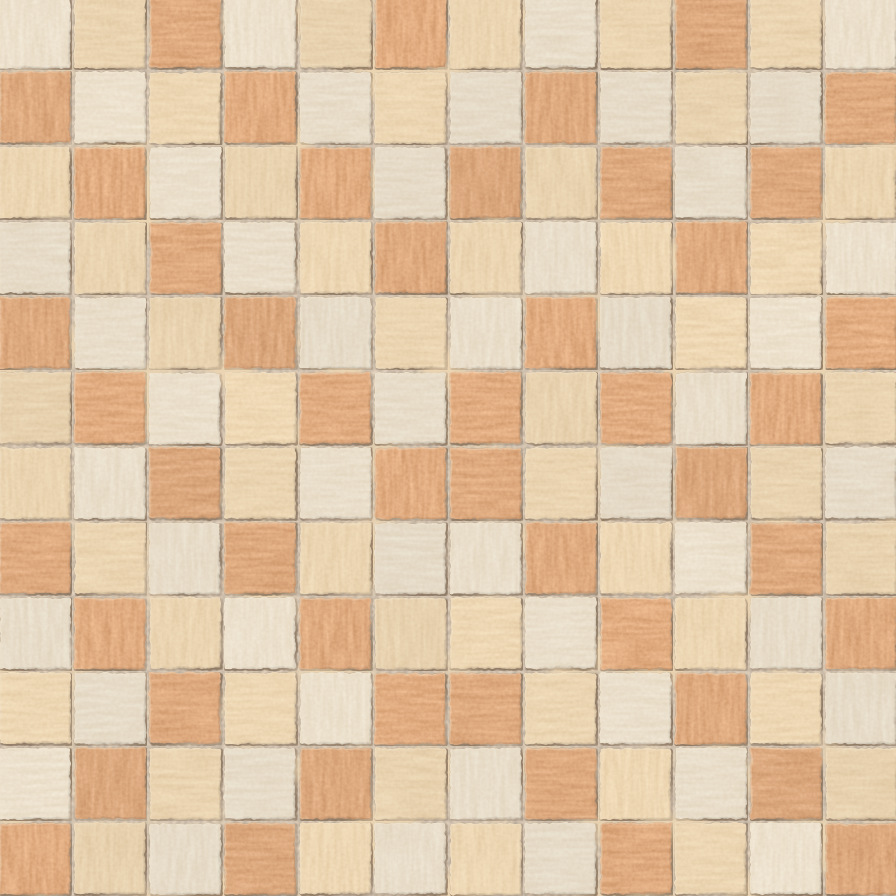
Give the GLSL for this pattern, as a Shadertoy shader.

```glsl
// Twelve by twelve mosaic of ivory, sand and terracotta tiles with brushed grain and thin grout.
#define TILES 11.93
#define GRID_SHIFT vec2(0.037, 0.068)
#define HALF_TILE 0.473
#define EDGE_WEAR 0.022
#define GRAIN 0.11
#define SPECKLE 0.07
#define SHADOW 0.75
#define IVORY vec3(0.912, 0.868, 0.790)
#define SAND vec3(0.920, 0.832, 0.695)
#define TERRACOTTA vec3(0.872, 0.668, 0.500)
#define GROUT vec3(0.815, 0.755, 0.680)
#define SHADE vec3(0.490, 0.400, 0.315)

vec2 hash2(vec2 p) {
    vec3 h = fract(p.xyx * vec3(0.1031, 0.1030, 0.0973));
    h += dot(h, h.yzx + 33.33);
    return fract((h.xx + h.yz) * h.zy);
}

// Gradient noise, roughly -0.7 to 0.7
float slope(vec2 cell, vec2 f, vec2 corner) {
    float a = 6.28319 * hash2(cell + corner).x;
    return dot(vec2(cos(a), sin(a)), f - corner);
}

float noise(vec2 p) {
    vec2 i = floor(p), f = p - i;
    vec2 u = f * f * f * (f * (f * 6.0 - 15.0) + 10.0);
    return mix(mix(slope(i, f, vec2(0, 0)), slope(i, f, vec2(1, 0)), u.x),
               mix(slope(i, f, vec2(0, 1)), slope(i, f, vec2(1, 1)), u.x), u.y);
}

float roundBox(vec2 p, float halfSize, float radius) {
    vec2 d = abs(p) - halfSize + radius;
    return length(max(d, 0.0)) + min(max(d.x, d.y), 0.0) - radius;
}

// Diagonal colour runs that fold back on themselves; rows count downward
vec3 tileColor(vec2 id) {
    float upper = 2.0 - abs(2.0 - abs(id.x - 7.0)) - id.y;
    float lowerLeft = 1.0 - abs(id.y - 9.0) - id.x;
    float lowerRight = id.y - id.x + 2.0;
    float run = id.y < 5.5 ? upper : (id.x < 5.5 ? lowerLeft : lowerRight);
    float kind = floor(mod(run + 0.5, 3.0));
    return kind < 0.5 ? IVORY : (kind < 1.5 ? SAND : TERRACOTTA);
}

// Brushed lines along one axis, turned at random, plus fine speckle
vec3 tileSurface(vec2 id, vec2 q) {
    vec3 color = tileColor(id);
    vec2 rnd = hash2(id + 17.0);
    vec2 along = rnd.x < 0.5 ? q : q.yx;
    vec2 seed = 40.0 * hash2(id + 5.0);
    float grain = noise(along * vec2(1.8, 15.0) + seed)
                + 0.5 * noise(along * vec2(4.0, 27.0) + seed.yx);
    float speckle = noise(q * 19.0 + seed) + 0.6 * noise(q * 34.0 + seed.yx);
    float warmth = 1.0 - smoothstep(0.45, 0.78, color.b);
    float strength = mix(0.35, 1.0, warmth);
    color *= 1.0 + 0.035 * (rnd.y - 0.5);
    return color * (1.0 + strength * (GRAIN * grain * vec3(0.65, 1.0, 1.45)
                                    + SPECKLE * speckle * vec3(0.6, 1.0, 1.3)));
}

void mainImage(out vec4 fragColor, in vec2 fragCoord) {
    vec2 uv = fragCoord / iResolution.y;
    vec2 p = vec2(uv.x, 1.0 - uv.y) * TILES + GRID_SHIFT;
    float pixel = TILES / iResolution.y;
    vec2 id = floor(p);

    // Slightly misplaced tile with a chipped outline
    vec2 q = p - id - 0.5 + 0.014 * (hash2(id + 71.0) - 0.5);
    float wear = EDGE_WEAR * (noise(p * 8.0) + 0.6 * noise(p * 21.0));
    float dist = roundBox(q, HALF_TILE, 0.025) + wear;
    float cover = 1.0 - smoothstep(-0.6 * pixel, 0.6 * pixel, dist);

    // Grout, shaded unevenly on the lower right of each tile
    vec3 grout = GROUT * (1.0 + 0.16 * noise(p * 15.0));
    grout = mix(grout, SAND, smoothstep(0.0, 0.45, noise(p * 1.3 + 9.0)));
    float shadowDist = roundBox(q - 0.016, HALF_TILE, 0.025) + wear;
    float patchy = smoothstep(-0.35, 0.3, noise(p * 1.7 + 31.0));
    float shadow = (1.0 - smoothstep(0.0, 0.016 + pixel, shadowDist)) * mix(0.35, 1.0, patchy);
    grout = mix(grout, SHADE, SHADOW * shadow);

    // Pale worn rim on the upper left, darker one on the lower right
    vec3 color = tileSurface(id, q);
    float rim = smoothstep(-0.035, -0.005, dist);
    float facing = clamp((q.x + q.y) * 2.0, -1.0, 1.0);
    float lit = 1.0 - smoothstep(-0.5, 0.5, facing);
    color = mix(color, vec3(0.95, 0.90, 0.81), 0.4 * rim * lit);
    color *= 1.0 - 0.10 * rim * smoothstep(0.0, 0.8, facing);

    fragColor = vec4(mix(grout, color, cover), 1.0);
}
```
